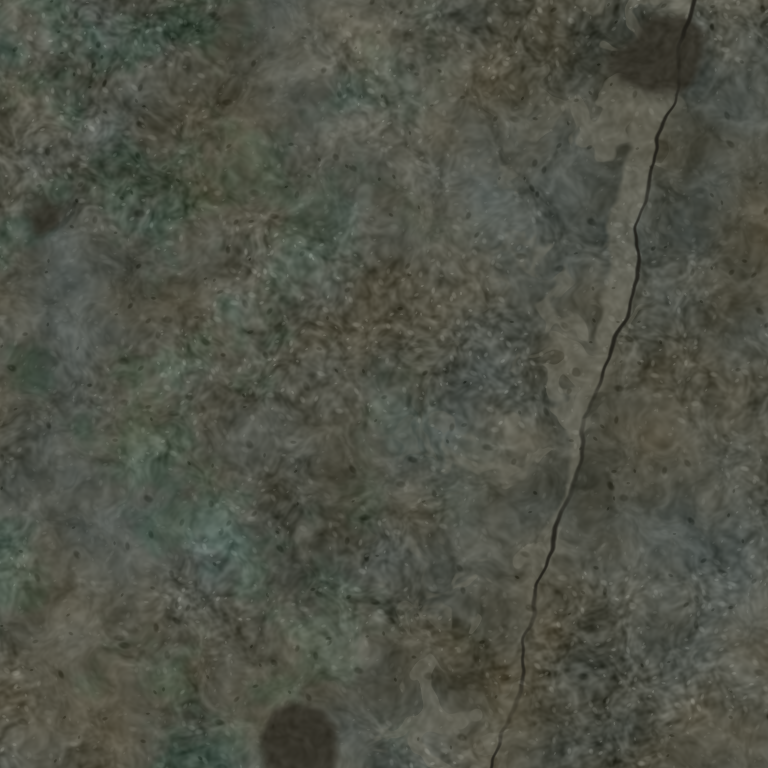
A WebGL 2 fragment shader for this texture:

```glsl
#version 300 es
precision highp float;

uniform vec2 u_resolution;
out vec4 fragColor;

#define BASE_COLOR vec3(0.308, 0.311, 0.272)
#define PALE_COLOR vec3(0.430, 0.425, 0.375)
#define STAIN_COLOR vec3(0.195, 0.185, 0.150)
#define WARM_SHIFT vec3(0.035, 0.0, -0.035)
#define MOSS_SHIFT vec3(-0.030, 0.012, 0.0)
#define BROAD_CONTRAST 0.085
#define MOTTLE_CONTRAST 0.10
#define GRAIN_CONTRAST 0.12
#define SPECK_CELLS 62.0
#define PIT_CELLS 48.0
#define STAIN_RADIUS 0.055
#define CRACK_WIDTH 0.0022

vec2 hash22(vec2 p) {
    vec3 q = fract(p.xyx * vec3(0.1031, 0.1030, 0.0973));
    q += dot(q, q.yzx + 33.33);
    return fract((q.xx + q.yz) * q.zy);
}

float cornerSlope(vec2 corner, vec2 offset) {
    float angle = 6.2832 * hash22(corner).x;
    return dot(vec2(cos(angle), sin(angle)), offset);
}

float gradientNoise(vec2 p) {
    vec2 i = floor(p), f = p - i;
    vec2 u = f * f * f * (f * (f * 6.0 - 15.0) + 10.0);
    vec2 e = vec2(1.0, 0.0);
    float low = mix(cornerSlope(i, f), cornerSlope(i + e, f - e), u.x);
    float high = mix(cornerSlope(i + e.yx, f - e.yx), cornerSlope(i + 1.0, f - 1.0), u.x);
    return mix(low, high, u.y);
}

float fbm(vec2 p, int octaves) {
    float sum = 0.0, amplitude = 1.0;
    for (int i = 0; i < octaves; i++) {
        sum += amplitude * gradientNoise(p);
        p = mat2(1.6, 1.2, -1.2, 1.6) * p + 17.3;
        amplitude *= 0.55;
    }
    return sum;
}

// Soft, randomly turned ovals: one candidate per cell, kept with chance "share"
float scatter(vec2 p, float share, float seed) {
    vec2 home = floor(p);
    float cover = 0.0;
    for (int y = -1; y <= 1; y++) {
        for (int x = -1; x <= 1; x++) {
            vec2 cell = home + vec2(x, y);
            vec2 pick = hash22(cell + seed);
            vec2 d = p - cell - hash22(cell + seed + 57.0);
            float angle = 6.2832 * pick.y;
            vec2 axis = vec2(cos(angle), sin(angle));
            d = vec2(dot(d, axis), 1.6 * dot(d, vec2(-axis.y, axis.x)));
            float radius = mix(0.16, 0.48, pick.y * pick.y);
            float oval = 1.0 - smoothstep(0.35 * radius, radius, length(d));
            cover = max(cover, oval * step(pick.x, share));
        }
    }
    return cover;
}

void main() {
    vec2 p = gl_FragCoord.xy / u_resolution.y;
    vec2 warp = vec2(fbm(p * 11.0 + 3.0, 3), fbm(p * 11.0 + 41.0, 3));

    // Concrete body: broad tone, mottling and grain of uneven roughness
    float broad = fbm(p * 3.2 + 8.0, 3);
    float mottle = fbm(p * 15.0 + 0.6 * warp, 4);
    float roughness = smoothstep(-0.35, 0.35, fbm(p * 4.5 + 25.0, 3));
    float grain = fbm(p * 72.0 + warp, 2);
    vec3 color = BASE_COLOR + BROAD_CONTRAST * broad + MOTTLE_CONTRAST * mottle;
    color += GRAIN_CONTRAST * mix(0.45, 1.1, roughness) * grain;

    // Brown and mossy tints
    color += WARM_SHIFT * fbm(p * 5.0 + 63.0, 3);
    float moss = smoothstep(-0.05, 0.4, fbm(p * 6.0 + 90.0, 4));
    color += MOSS_SHIFT * moss * (1.0 - smoothstep(0.25, 0.75, p.x));

    // Faint scratches, nearly level
    vec2 along = vec2(p.x + 0.3 * p.y, p.y - 0.3 * p.x);
    float scratch = gradientNoise(along * vec2(28.0, 150.0));
    color += 0.06 * scratch * roughness * (1.0 - smoothstep(0.1, 0.4, p.y));

    // Worn pale patches and the lip beside a slanting crack
    float bend = 0.022 * fbm(vec2(p.y * 7.0, 4.5), 4);
    float side = p.x - 0.645 - 0.265 * p.y - bend;
    float lipWidth = 0.024 + 0.045 * gradientNoise(vec2(p.y * 7.0, 9.4)) + 0.012 * warp.x;
    float lip = smoothstep(0.0, 0.005, -side) * (1.0 - smoothstep(lipWidth, lipWidth + 0.009, -side));
    lip *= mix(0.25, 0.65, smoothstep(0.2, 0.42, p.y));
    float nearLip = smoothstep(-0.30, -0.04, side) * (1.0 - smoothstep(-0.01, 0.03, side));
    float worn = smoothstep(0.14, 0.27, fbm(p * 10.0 + 0.9 * warp + 12.0, 3));
    color = mix(color, PALE_COLOR + 0.06 * grain, max(lip, worn * mix(0.10, 0.55, nearLip)));

    // Pale specks and dark pits
    vec2 jitter = 0.25 * warp;
    float specks = scatter(p * SPECK_CELLS + jitter, 0.5, 5.0);
    float pits = scatter(p * PIT_CELLS + jitter, 0.16, 31.0);
    color += 0.085 * specks * mix(0.35, 1.0, roughness);
    color -= 0.075 * pits;

    // Damp stains with ragged edges, shrinking along the sequence
    for (int n = 0; n < 3; n++) {
        float i = float(n);
        vec2 center = fract(vec2(0.857, 0.925) + i * vec2(0.955, 0.81) + i * i * vec2(0.573, 0.295));
        float radius = STAIN_RADIUS - 0.008 * i * i;
        float reach = length(p - center + 0.022 * warp) - radius;
        float stain = 1.0 - smoothstep(-0.012, 0.010, reach);
        color = mix(color, STAIN_COLOR + 0.05 * grain, 0.88 * stain);
    }

    // Dark crack line, fading in and out
    float width = CRACK_WIDTH * (1.0 + 1.2 * gradientNoise(vec2(p.y * 19.0, 2.7)));
    float open = smoothstep(-0.25, 0.2, gradientNoise(vec2(p.y * 9.0, 6.3)));
    float crack = 1.0 - smoothstep(0.3 * width, width + 0.002, abs(side));
    color = mix(color, 0.6 * STAIN_COLOR, crack * mix(0.2, 0.85, open));

    fragColor = vec4(clamp(color, 0.0, 1.0), 1.0);
}
```
